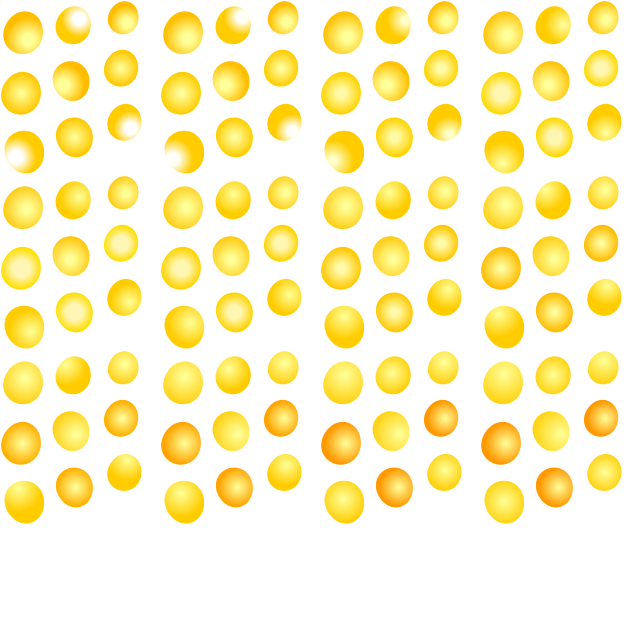
Give the GLSL for this pattern, as a three.js fragment shader.

```glsl
// Golden pebbles on white: a 4 by 3 grid of clusters, each holding nine soft blobs.
// Every blob is a wobbled ellipse lit by a radial gradient; the gradient's focus and
// colours evolve from cluster to cluster, in reading order.

varying vec2 vUv;

// Layout: lengths are in cluster widths, y measured downwards inside a cluster
const float CLUSTERS_ACROSS = 4.0;
const float CLUSTERS_DOWN = 3.0;
const float CLUSTER_HEIGHT = 1.094;
const vec2 FIRST_BLOB = vec2(0.146, 0.206);
const float COLUMN_STEP = 0.3125;
const float BLOB_RADIUS = 0.1286;
const float EDGE_SOFTNESS = 0.004;

// Outline
const float STRETCH = 0.048;
const float STRETCH_AXIS = 1.24;
const float CORNERS = 0.014;

// Colours
const vec3 PAPER = vec3(1.0);
const vec3 LEMON = vec3(1.0, 1.0, 0.6);
const vec3 CREAM = vec3(1.0, 0.96, 0.71);
const vec3 GOLD = vec3(1.0, 0.80, 0.0);
const vec3 DEEP_GOLD = vec3(1.0, 0.74, 0.0);
const vec3 SOFT_GOLD = vec3(1.0, 0.83, 0.08);

vec2 blobCenter(float i, float j) {
  float x = COLUMN_STEP * i + j * (0.0169 * j - 0.03);
  float y = -0.047 * i + (0.378 - 0.0313 * i) * j
          + 0.5 * j * (j - 1.0) * (0.018 * i - 0.013);
  return FIRST_BLOB + vec2(x, y);
}

float blobRadius(float i, float j) {
  return BLOB_RADIUS - 0.0146 * i + 0.0057 * i * min(j, 1.0);
}

// Signed distance to a unit blob; some blobs are flipped upside down
float blobDistance(vec2 q, float i, float j) {
  float flip = (i < 1.5 && i + j > 1.5) ? -1.0 : 1.0;
  float a = atan(q.y * flip, q.x);
  float outline = 1.0 + STRETCH * cos(2.0 * (a - STRETCH_AXIS))
                + CORNERS * cos(3.0 * a + 2.356);
  return length(q) - outline;
}

vec3 radialGradient(vec2 q, vec2 focus, float core, float reach, vec3 inner, vec3 outer) {
  float t = clamp((length(q - focus) - core) / (reach - core), 0.0, 1.0);
  return mix(inner, outer, t);
}

// Highlight drifts steadily across the blob and spreads
vec3 driftingGlow(vec2 q, float i, float t) {
  bool middle = abs(i - 1.0) < 0.5;
  vec2 start = middle ? vec2(-0.40, -0.22) : vec2(0.24, -0.33);
  vec2 end = middle ? vec2(0.50, -0.15) : vec2(0.03, 0.45);
  return radialGradient(q, mix(start, end, t), mix(0.28, 0.0, t), mix(1.1, 1.4, t),
                        LEMON, mix(DEEP_GOLD, SOFT_GOLD, t));
}

// Centred glow: the rim goes from gold through yellow to orange
vec3 ripeningGlow(vec2 q, float n) {
  float cream = exp(-(n - 4.0) * (n - 4.0) / 6.0);
  float rim = 0.87 - 0.022 * max(4.0 - n, 0.0) - 0.045 * clamp(n - 4.0, 0.0, 6.0);
  vec2 focus = vec2(0.22 * smoothstep(7.0, 10.0, n), 0.0);
  return radialGradient(q, focus, 0.42 * cream, 1.0,
                        mix(LEMON, CREAM, cream), vec3(1.0, rim, 0.0));
}

// Highlight starts white at the rim, circles round and settles in the middle
vec3 orbitingGlow(vec2 q, float i, float n, float t) {
  float start = i < 0.5 ? -2.6 : (i < 1.5 ? 0.85 : -0.75);
  float end = i < 0.5 ? 2.0 : (i < 1.5 ? 2.2 : 1.35);
  float dip = -1.1 * min(i, 1.0) * exp(-0.5 * (n - 3.3) * (n - 3.3));
  float angle = mix(start, end, smoothstep(1.5, 7.0, n)) + dip;
  float orbit = (0.53 + 0.2 * cos(1.06 * (n - 1.7))) * (1.0 - smoothstep(8.0, 11.5, n));
  float yellowing = smoothstep(0.5, 3.5, n);
  return radialGradient(q, orbit * vec2(cos(angle), sin(angle)),
                        0.32 * (1.0 - yellowing), mix(0.98, 1.2, t),
                        mix(PAPER, LEMON, yellowing), GOLD);
}

void main() {
  vec2 p = vec2(vUv.x, 1.0 - vUv.y) * CLUSTERS_ACROSS;
  vec2 size = vec2(1.0, CLUSTER_HEIGHT);
  vec2 tile = floor(p / size);
  vec2 local = p - tile * size;
  float n = tile.x + CLUSTERS_ACROSS * tile.y;
  float t = n / (CLUSTERS_ACROSS * CLUSTERS_DOWN - 1.0);
  float inGrid = 1.0 - step(CLUSTERS_DOWN, tile.y);

  vec3 color = PAPER;
  for (int row = 0; row < 3; row++) {
    for (int column = 0; column < 3; column++) {
      float i = float(column);
      float j = float(row);
      float radius = blobRadius(i, j);
      vec2 q = (local - blobCenter(i, j)) * vec2(1.0, -1.0) / radius;
      float d = blobDistance(q, i, j) * radius;
      float kind = mod(j + 2.0 * mod(i, 2.0), 3.0);
      vec3 glow = kind < 0.5 ? driftingGlow(q, i, t)
                : kind < 1.5 ? ripeningGlow(q, n) : orbitingGlow(q, i, n, t);
      float cover = 1.0 - smoothstep(-EDGE_SOFTNESS, EDGE_SOFTNESS, d);
      color = mix(color, glow, cover * inGrid);
    }
  }
  gl_FragColor = vec4(color, 1.0);
}
```
